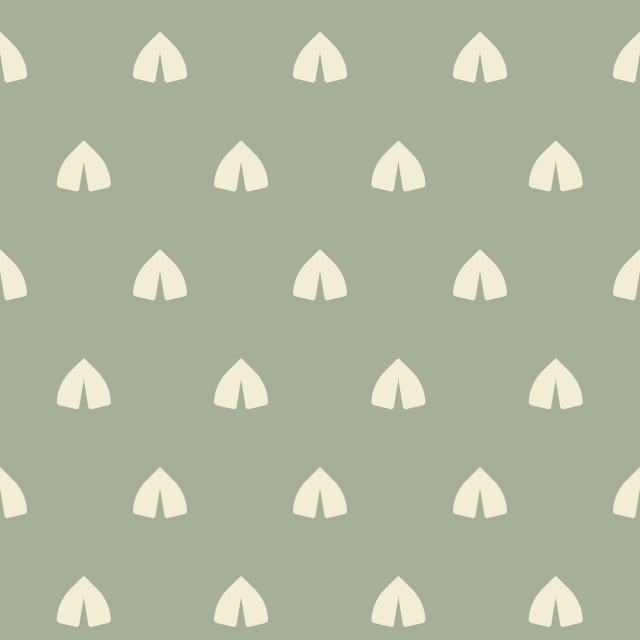
This pattern is drawn by a Shadertoy shader. Its source:

```glsl
// Staggered rows of small cream tents on flat sage green.
// Each tent is a mirrored distance function: a straight slope flowing into
// an arc, cut by a tilted hem and a narrow door, with rounded corners.

#define SAGE vec3(0.651, 0.687, 0.597)
#define CREAM vec3(0.957, 0.930, 0.840)
#define HALF_WIDTH 0.0423                // tent half width, in canvas heights
#define TOP_APEX 0.9512                  // apex height of the first row
#define ROW_PITCH 0.1701
#define EVEN_ROW vec2(0.25, 0.0)         // column pitch, first apex
#define ODD_ROW vec2(0.2458, 0.1309)
#define ARC_RADIUS 1.72                  // the rest in tent half widths
#define HEM vec2(-1.96, 0.23)            // height at centre, slope
#define DOOR vec2(-0.80, 0.165)          // top of the opening, half spread
#define CORNER 0.11
#define TIP_SOFTNESS 0.025

// Intersection of two distances with a rounded corner
float roundMax(float a, float b, float r) {
    return min(max(a, b), -r) + length(max(vec2(a, b) + r, 0.0));
}

// Signed distance to a tent with its apex at the origin
float tent(vec2 p) {
    float x = abs(p.x);

    // Side: 45 degree slope above the tangent point, arc below it
    vec2 centre = vec2(1.0 - ARC_RADIUS, ARC_RADIUS * (1.0 - sqrt(2.0)) - 1.0);
    vec2 q = vec2(sqrt(x * x + TIP_SOFTNESS * TIP_SOFTNESS), p.y) - centre;
    float reach = q.y > q.x ? (q.x + q.y) * sqrt(0.5) : length(q);
    float side = reach - ARC_RADIUS;

    // Hem rising outward, and the wedge of the door
    float hem = (HEM.x + HEM.y * x - p.y) / length(vec2(1.0, HEM.y));
    float door = (DOOR.y * (DOOR.x - p.y) - x) / length(vec2(1.0, DOOR.y));

    return roundMax(roundMax(side, hem, CORNER), door, CORNER);
}

void mainImage(out vec4 fragColor, in vec2 fragCoord) {
    vec2 uv = fragCoord / iResolution.y;

    // Row cells start a little above each apex
    float row = floor((TOP_APEX + 0.25 * ROW_PITCH - uv.y) / ROW_PITCH);
    vec2 columns = mod(row, 2.0) < 0.5 ? EVEN_ROW : ODD_ROW;

    // Position relative to the nearest apex
    vec2 p;
    p.x = (fract((uv.x - columns.y) / columns.x + 0.5) - 0.5) * columns.x;
    p.y = uv.y - TOP_APEX + row * ROW_PITCH;

    float d = tent(p / HALF_WIDTH) * HALF_WIDTH;
    float coverage = clamp(0.5 - d * iResolution.y, 0.0, 1.0);
    fragColor = vec4(mix(SAGE, CREAM, coverage), 1.0);
}
```
